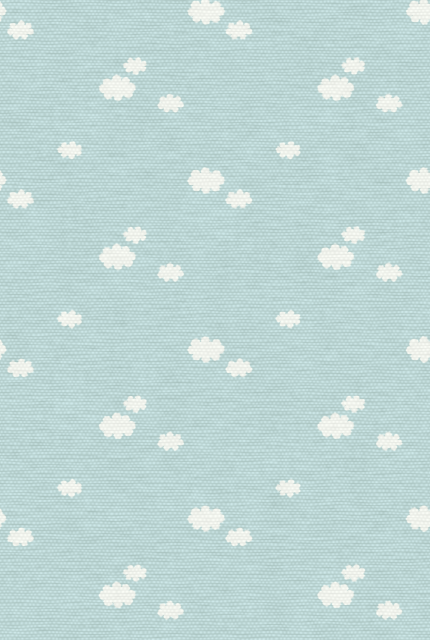
Reproduce this pattern procedurally as a WebGL 2 fragment shader.

```glsl
#version 300 es
precision highp float;
// Small cream scalloped clouds printed in a repeat on pale blue woven cloth.

uniform vec2 u_resolution;
out vec4 fragColor;

// Lengths are fractions of the canvas width; y runs down from the top.
const vec2 TILE = vec2(0.508, 0.393);
const vec2 THREAD_PITCH = vec2(0.0098, 0.0073);
const float THREAD_WOBBLE = 0.45;
const float SLUB_STRENGTH = 0.22;
const float CLOUD_ASPECT = 0.72;
const float LOBE_RADIUS = 0.25;
const float LOBE_JITTER = 0.16;
const float EDGE_FRAY = 0.0016;

const vec3 BLUE_SHADOW = vec3(0.650, 0.750, 0.735);
const vec3 BLUE_LIGHT = vec3(0.805, 0.908, 0.912);
const vec3 CREAM_SHADOW = vec3(0.885, 0.895, 0.870);
const vec3 CREAM_LIGHT = vec3(0.985, 0.995, 0.970);

// Clouds in one tile: centre x, centre y, half width.
const int CLOUD_COUNT = 6;
const vec3 CLOUDS[CLOUD_COUNT] = vec3[CLOUD_COUNT](
  vec3(0.479, 0.027, 0.043), vec3(0.048, 0.070, 0.031),
  vec3(0.314, 0.153, 0.028), vec3(0.273, 0.205, 0.042),
  vec3(0.397, 0.241, 0.031), vec3(0.163, 0.349, 0.029));

const float PI = 3.14159;
const float BIG_CLOUD = 0.036;

vec2 hash2(vec2 p) {
  vec3 q = fract(vec3(p.xyx) * vec3(0.1031, 0.1030, 0.0973));
  q += dot(q, q.yzx + 33.33);
  return fract((q.xx + q.yz) * q.zy);
}

float cornerGradient(vec2 cell, vec2 offset) {
  float angle = 2.0 * PI * hash2(cell).x;
  return dot(vec2(cos(angle), sin(angle)), offset);
}

float gradientNoise(vec2 p) {
  vec2 i = floor(p), f = fract(p);
  vec2 u = f * f * f * (f * (f * 6.0 - 15.0) + 10.0);
  vec2 e = vec2(1.0, 0.0);
  float low = mix(cornerGradient(i, f), cornerGradient(i + e, f - e), u.x);
  float high = mix(cornerGradient(i + e.yx, f - e.yx), cornerGradient(i + 1.0, f - 1.0), u.x);
  return mix(low, high, u.y);
}

// Plain weave: raised threads in staggered rows, 0 in the gaps to 1 on top.
float weaveHeight(vec2 p) {
  vec2 thread = p / THREAD_PITCH;
  thread.y += THREAD_WOBBLE * gradientNoise(thread * vec2(0.13, 0.35));
  thread.x += THREAD_WOBBLE * gradientNoise(thread * vec2(0.4, 0.2) + 57.0);
  float row = floor(thread.y);
  float rib = sin(PI * fract(thread.y));
  float stitch = 0.70 + 0.30 * cos(2.0 * PI * (thread.x + 0.5 * mod(row, 2.0)));
  return rib * stitch;
}

// Uneven yarn: long streaks, fine grain and faint broad shading.
float slub(vec2 p) {
  vec2 thread = p / THREAD_PITCH;
  return gradientNoise(thread * vec2(0.16, 0.9) + 11.0)
       + 0.8 * gradientNoise(thread * vec2(0.7, 0.8) + 83.0)
       + 0.3 * gradientNoise(p * 9.0);
}

// Ellipse ringed by round lobes.
float cloudDistance(vec2 p, float size, float seed) {
  vec2 ring = size * vec2(1.0 - LOBE_RADIUS, CLOUD_ASPECT - LOBE_RADIUS);
  float d = (length(p / ring) - 1.0) * ring.y;
  int lobes = size > BIG_CLOUD ? 8 : 7;
  for (int i = 0; i < lobes; i++) {
    vec2 vary = hash2(vec2(float(i) + 3.0, seed * 7.0 + 5.0)) - 0.5;
    float angle = 2.0 * PI * (float(i) + 0.3 * seed + LOBE_JITTER * vary.x) / float(lobes);
    float radius = size * LOBE_RADIUS * (1.0 + LOBE_JITTER * vary.y);
    d = min(d, length(p - ring * vec2(cos(angle), sin(angle))) - radius);
  }
  return d;
}

void main() {
  float pixel = 1.0 / u_resolution.x;
  vec2 p = vec2(gl_FragCoord.x, u_resolution.y - gl_FragCoord.y) * pixel;

  // Cloth relief, flattened where threads are too fine to resolve
  float height = weaveHeight(p);
  float detail = 1.0 - smoothstep(0.5, 1.0, pixel / THREAD_PITCH.y);
  float shade = 0.55 + detail * (0.65 * (height - 0.45) + SLUB_STRENGTH * slub(p));
  shade = clamp(shade, 0.0, 1.0);

  // Nearest cloud, wrapped across tile borders
  float d = 1.0;
  for (int i = 0; i < CLOUD_COUNT; i++) {
    vec2 local = p - CLOUDS[i].xy;
    local -= TILE * round(local / TILE);
    d = min(d, cloudDistance(local, CLOUDS[i].z, float(i)));
  }
  d += EDGE_FRAY * detail * (0.45 - height);

  // Print ink over cloth
  float ink = 1.0 - smoothstep(-pixel, pixel, d);
  vec3 cloth = mix(BLUE_SHADOW, BLUE_LIGHT, shade);
  vec3 cream = mix(CREAM_SHADOW, CREAM_LIGHT, shade);
  fragColor = vec4(mix(cloth, cream, ink), 1.0);
}
```
